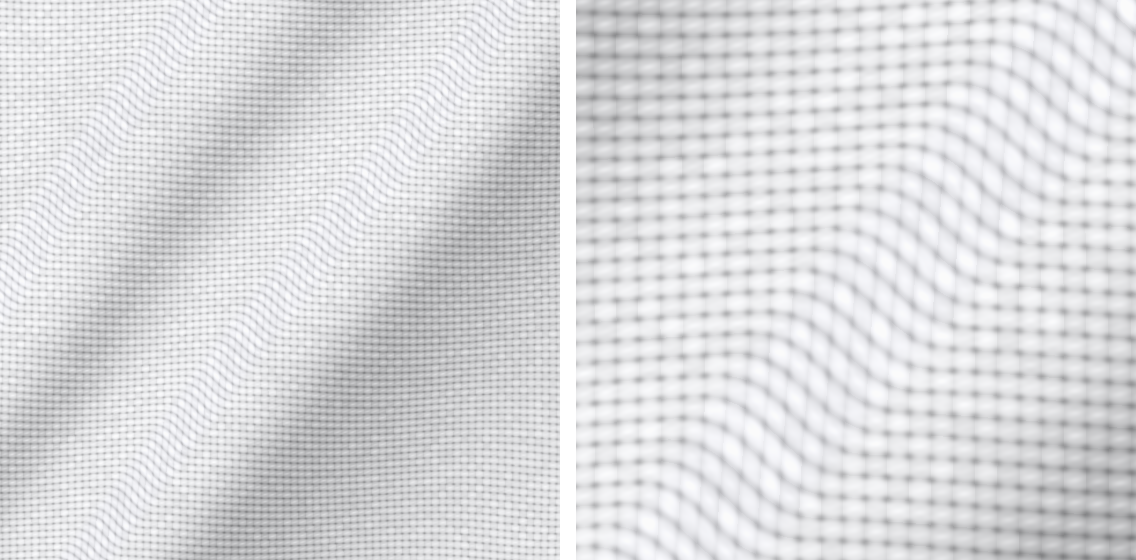
Left, the full canvas; right, a detail of the centre.
Reproduce this texture procedurally as a WebGL 2 fragment shader.

```glsl
#version 300 es
precision highp float;
// White woven cloth lying in soft diagonal folds. A grid of yarn cells is
// sheared where the cloth crosses two ridges, then lit by a fold profile
// with two shaded valleys; hashes vary the yarns slightly.

uniform vec2 u_resolution;
out vec4 fragColor;

const vec2 CELLS = vec2(76.0, 80.0);      // repeats across and down
const vec2 RIDGES = vec2(0.372, 0.900);   // ridge positions across the folds
const float RIDGE_HALF = 0.062;
const float FOLD_SLOPE = 0.74;
const vec3 COOL_TINT = vec3(-0.003, -0.001, 0.006);
const vec3 RIDGE_TINT = vec3(-0.008, -0.006, 0.010);

float hash(vec2 p) {
    vec3 q = fract(vec3(p.xyx) * 0.1031);
    q += dot(q, q.yzx + 33.33);
    return fract((q.x + q.y) * q.z);
}

float noise(vec2 p) {
    vec2 i = floor(p), f = fract(p);
    f = f * f * (3.0 - 2.0 * f);
    return mix(mix(hash(i), hash(i + vec2(1, 0)), f.x),
               mix(hash(i + vec2(0, 1)), hash(i + vec2(1, 1)), f.x), f.y);
}

float bell(float x, float width) {
    return exp(-x * x / (width * width));
}

// Bell with its own width on either side.
float valley(float s, float center, float before, float after) {
    float d = s - center;
    return bell(d, d < 0.0 ? before : after);
}

// Total shear gathered after crossing a ridge.
float crossing(float s, float center) {
    return smoothstep(center - RIDGE_HALF, center + RIDGE_HALF, s);
}

// Flat-topped mask of the ridge band.
float ridgeBand(float s, float center) {
    float d = abs(s - center);
    return 1.0 - smoothstep(RIDGE_HALF * 0.5, RIDGE_HALF, d);
}

// Brightness of the weave around zero: yarn crowns, grooves and pinholes.
float weave(vec2 c, float ridge, float shadow) {
    vec2 id = floor(c);
    vec2 f = fract(c) - 0.5;
    vec2 edge = 0.5 - abs(f);
    float pinhole = bell(edge.x, 0.25) * bell(edge.y, 0.20);
    float groove = bell(edge.y, 0.17);
    float seam = bell(edge.x, 0.15);
    float checker = mod(id.x + id.y, 2.0) - 0.5;

    // Slanted glint of the twisted yarn on each crown.
    float glint = bell(f.y - 0.22 * f.x, 0.15) * bell(f.x, 0.34);

    float light = 0.043;
    light -= mix(0.150, 0.080, max(ridge, 0.6 * shadow)) * pinhole;
    light -= mix(0.050, 0.085, max(ridge, shadow)) * groove;
    light -= 0.025 * seam;
    light += (0.025 + 0.055 * shadow) * glint;
    light += 0.018 * checker * (1.0 - groove);
    light += 0.030 * (hash(id) - 0.5);
    return light;
}

void main() {
    vec2 p = gl_FragCoord.xy / u_resolution;

    // Coordinate across the folds, with a slow wander.
    float s = p.x + FOLD_SLOPE * (1.0 - p.y);
    s += 0.035 * (noise(p * 2.6 + 4.0) - 0.5);

    float ridge = max(ridgeBand(s, RIDGES.x), ridgeBand(s, RIDGES.y));
    float firstValley = valley(s, 0.615, 0.090, 0.095);
    float secondValley = valley(s, 1.133, 0.088, 0.240);
    float shadow = max(firstValley, secondValley);

    // Cloth coordinates: rows lean over the ridges and sag in the valleys.
    float shear = crossing(s, RIDGES.x) + crossing(s, RIDGES.y);
    vec2 cloth = p + vec2(0.010, 0.048) * shear;
    cloth.y += 0.006 * sin(12.0 * s) + 0.004 * (noise(p * 6.0) - 0.5);
    cloth.x += 0.004 * (noise(p * 5.0 + 9.0) - 0.5);
    vec2 c = cloth * CELLS;

    // Fold lighting.
    float light = 0.898 + 0.015 * ridge;
    light -= (0.135 + 0.035 * (1.0 - p.y)) * firstValley;
    light -= 0.205 * secondValley;
    light -= 0.035 * smoothstep(1.2, 1.5, s);
    light += 0.020 * (noise(p * 4.0 + 17.0) - 0.5);

    // Yarns, uneven threads and fine fibres.
    light += weave(c, ridge, shadow);
    light += 0.012 * (hash(vec2(floor(c.y), 7.0)) - 0.5);
    light += 0.030 * (noise(c * vec2(2.0, 4.0)) - 0.5);

    vec3 color = vec3(light) + mix(COOL_TINT, RIDGE_TINT, ridge);
    fragColor = vec4(clamp(color, 0.0, 0.985), 1.0);
}
```
